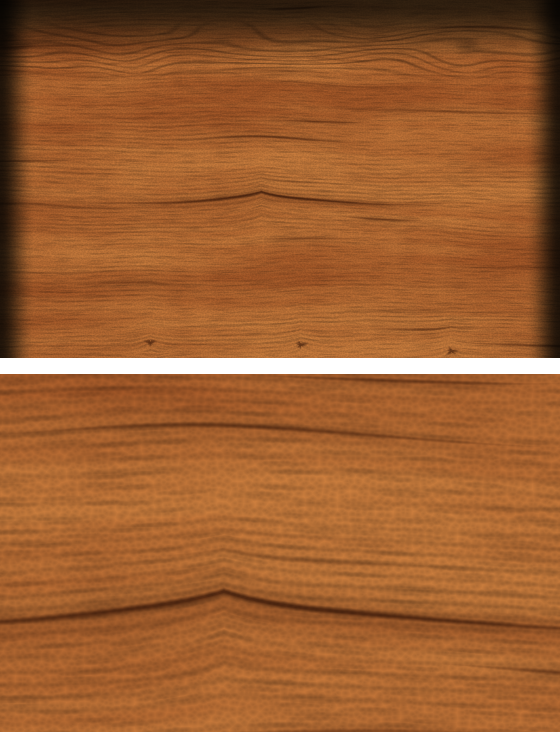
Top: the whole. Bottom: its middle third, enlarged.
Write a Shadertoy shader that draws this texture.

```glsl
// Polished cherry wood board with flowing horizontal grain and shaded top and sides.
#define DARK_WOOD vec3(0.615, 0.328, 0.148)
#define LIGHT_WOOD vec3(0.745, 0.460, 0.225)
#define CRACK_COLOR vec3(0.27, 0.125, 0.05)
#define RING_DENSITY 82.0
#define RING_STRENGTH 0.17
#define FIGURE_STRENGTH 0.30
#define PORE_STRENGTH 0.10
#define MOTTLE 0.15
#define STREAKS 18
#define KNOTS 3
#define TOP_SHADE 0.25
#define SIDE_SHADE 0.19

const float TAU = 6.2832;

float hash(float n) {
    return fract(sin(n * 12.9898 + 4.1) * 43758.55);
}

vec2 hash2(vec2 c) {
    return fract(sin(vec2(dot(c, vec2(127.1, 311.7)), dot(c, vec2(269.5, 183.3)))) * 43758.55);
}

// Layered, mutually bent sines, roughly -1 to 1
float waves(vec2 p, int layers) {
    float sum = 0.0, amp = 0.55;
    for (int i = 0; i < layers; i++) {
        float k = float(i);
        sum += amp * sin(p.x + 1.4 * sin(p.y + 2.1 * k)) * cos(1.1 * p.y - 1.3 * sin(0.7 * p.x + k));
        p = mat2(0.8, 0.6, -0.6, 0.8) * p * 1.9 + 3.7;
        amp *= 0.58;
    }
    return sum;
}

// Distance to the nearest scattered cell point
float cellular(vec2 p) {
    vec2 cell = floor(p);
    float nearest = 2.0;
    for (int j = -1; j <= 1; j++)
        for (int i = -1; i <= 1; i++) {
            vec2 c = cell + vec2(i, j);
            nearest = min(nearest, length(c + hash2(c) - p));
        }
    return nearest;
}

// Thin lines of varied strength, faded where they crowd together
float growthLines(float phase, float width) {
    float strength = 0.3 + 0.7 * hash(floor(phase));
    float crowding = fwidth(phase);
    float line = 1.0 - smoothstep(0.0, width + 0.5 * crowding, abs(fract(phase) - 0.5));
    return line * strength * (1.0 - smoothstep(0.35, 0.9, crowding));
}

vec2 knotCenter(int i) {
    float k = float(i);
    return vec2(0.42 + 0.42 * k, 0.043 - 0.006 * k * k);
}

// Height across the grain, bent by slow waves, a central kink and the knots
float grainHeight(vec2 p) {
    float h = p.y + 0.022 * waves(vec2(1.9 * p.x, 3.5 * p.y) + 1.0, 3);
    float kinkBand = (p.y - 0.45) / 0.09;
    h -= 0.018 * exp(-20.0 * abs(p.x - 0.73) - kinkBand * kinkBand);
    for (int i = 0; i < KNOTS; i++) {
        vec2 d = p - knotCenter(i);
        h -= 0.022 * exp(-22.0 * abs(d.x) - 14.0 * abs(d.y)) * sign(d.y + 0.03);
    }
    return h;
}

// Tapered dark streak lying along the grain
float streak(vec2 p, float h, vec2 center, float halfLength, float width) {
    float taper = 1.0 - smoothstep(0.1, 1.0, abs(p.x - center.x) / halfLength);
    float offset = h - center.y + 0.003 * sin(9.0 * p.x + 40.0 * center.y);
    float core = 1.0 - smoothstep(0.0, width * taper + 1.0 / iResolution.y, abs(offset));
    float halo = exp(-abs(offset) / (3.0 * width));
    return taper * (0.65 * core + 0.3 * halo);
}

void mainImage(out vec4 fragColor, in vec2 fragCoord) {
    vec2 p = fragCoord / iResolution.y;
    float aspect = iResolution.x / iResolution.y;
    float h = grainHeight(p);

    // Broad tone bands and faint cross shimmer
    float tone = 0.52 + 0.75 * waves(vec2(1.3 * p.x, 13.0 * h), 4);
    tone += 0.22 * waves(vec2(9.0 * p.x, 2.5 * p.y) + 5.0, 3);
    tone += 0.22 * waves(vec2(2.5 * p.x, 75.0 * h) + 2.0, 3);
    vec3 color = mix(DARK_WOOD, LIGHT_WOOD, clamp(tone, 0.0, 1.0));

    // Fine growth rings and short pores
    float patches = 0.65 + 0.6 * waves(vec2(3.0 * p.x, 16.0 * h) + 8.0, 3);
    float phase = h * RING_DENSITY + 0.9 * waves(vec2(2.0 * p.x, 9.0 * h), 3);
    color *= 1.0 - RING_STRENGTH * clamp(patches, 0.1, 1.0) * growthLines(phase, 0.3);
    float pores = 1.0 - smoothstep(0.1, 0.4, cellular(vec2(11.0 * p.x, 115.0 * h)));
    color *= 1.0 - PORE_STRENGTH * pores;

    // Swirling flame figure near the top
    float figureBand = smoothstep(0.76, 0.83, p.y) * (1.0 - smoothstep(0.88, 0.97, p.y));
    float swirl = p.y + 0.055 * waves(vec2(5.5 * p.x, 15.0 * p.y) + 2.0, 2);
    color *= 1.0 - FIGURE_STRENGTH * figureBand * growthLines(swirl * 46.0, 0.2);

    // Long kinked crack, then scattered streaks
    float crack = streak(p, h, vec2(0.76, 0.435), 0.6, 0.004);
    for (int i = 0; i < STREAKS; i++) {
        float k = float(i);
        vec2 center = vec2(aspect * hash(k + 3.0), (k + hash(k + 31.0)) / float(STREAKS));
        float halfLength = mix(0.12, 0.5, hash(k + 57.0));
        float width = mix(0.0015, 0.0035, hash(k + 83.0));
        crack = max(crack, mix(0.25, 0.75, hash(k + 19.0)) * streak(p, h, center, halfLength, width));
    }

    // Small ragged knots
    for (int i = 0; i < KNOTS; i++) {
        vec2 d = p - knotCenter(i);
        float angle = atan(d.y, d.x);
        float radius = 0.011 + 0.004 * sin(3.0 * angle + float(i)) + 0.002 * sin(7.0 * angle);
        crack = max(crack, 0.7 * (1.0 - smoothstep(0.2, 1.3, length(d * vec2(0.8, 1.3)) / radius)));
    }
    color = mix(color, CRACK_COLOR, clamp(crack, 0.0, 0.9));

    // Fine surface mottling
    color *= 1.0 + MOTTLE * (cellular(p * vec2(170.0, 210.0)) - 0.45);

    // Soft shading from the top and both sides
    float side = min(p.x, aspect - p.x);
    float light = mix(TOP_SHADE, 1.0, smoothstep(0.01, 0.19, 1.0 - p.y));
    light *= mix(SIDE_SHADE, 1.0, smoothstep(0.0, 0.1, side));
    color *= light * mix(vec3(1.0, 1.08, 1.08), vec3(1.0), light);

    fragColor = vec4(color, 1.0);
}
```
